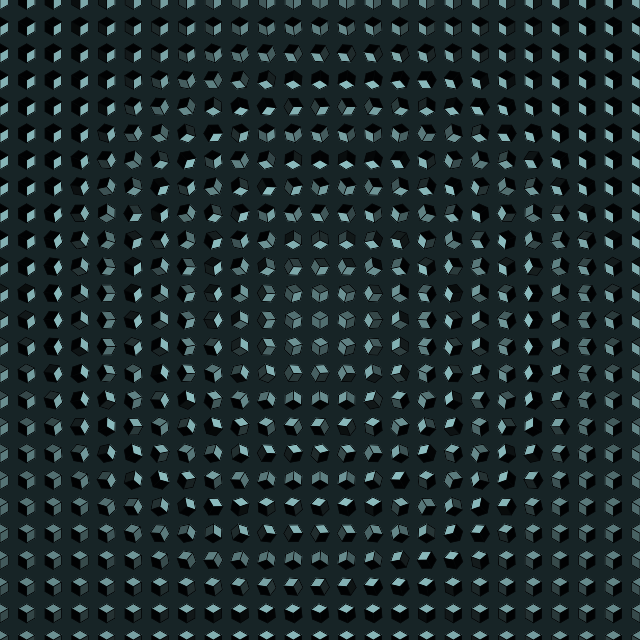
This pattern is drawn by a Shadertoy shader. Its source:

```glsl
// Grid of outlined isometric cubes, twisted in a swirl and lit from the centre.

const float CELLS = 24.0;          // repeats across the canvas
const float CUBE_RADIUS = 0.36;    // centre to corner, in cells
const float LINE_HALF = 0.016;     // half line width, in cells
const float SWIRL_RADIUS = 0.5;    // reach of the twist, in canvas units
const float LIGHT_HEIGHT = 0.18;   // lamp distance in front of the canvas
const float TAU = 6.2831853;

const vec3 BACKGROUND = vec3(0.09, 0.14, 0.15);
const vec3 SHADOW = vec3(0.004, 0.008, 0.01);
const vec3 LIT = vec3(0.55, 0.74, 0.75);
const vec3 INK = vec3(0.015, 0.025, 0.03);

vec2 rotate(vec2 p, float angle) {
    float c = cos(angle), s = sin(angle);
    return vec2(c * p.x - s * p.y, s * p.x + c * p.y);
}

// Signed distance to a hexagon with a corner at the top.
float hexagon(vec2 p, float radius) {
    p = abs(p);
    return max(p.x, dot(p, vec2(0.5, 0.8660254))) - radius * 0.8660254;
}

// One full turn at the centre, easing to none at the swirl's rim.
float swirlAngle(float dist) {
    return TAU * (1.0 - smoothstep(0.0, SWIRL_RADIUS, dist));
}

// Returns the direction of the visible face (xy) and distance to its inner edge (z).
vec3 cubeFace(vec2 p) {
    vec2 facing = vec2(0.0);
    float best = -1e3, second = -1e3;
    for (int i = 0; i < 3; i++) {
        vec2 axis = rotate(vec2(0.0, 1.0), float(i) * TAU / 3.0);
        float along = dot(p, axis);
        if (along > best) {
            second = best;
            best = along;
            facing = axis;
        } else {
            second = max(second, along);
        }
    }
    return vec3(facing, (best - second) / sqrt(3.0));
}

// Lambert shading of a face by a lamp in front of the canvas centre.
vec3 shadeFace(vec2 facing, vec2 position) {
    vec3 normal = vec3(facing * sqrt(2.0 / 3.0), sqrt(1.0 / 3.0));
    vec3 toLight = normalize(vec3(-position, LIGHT_HEIGHT));
    return mix(SHADOW, LIT, max(dot(normal, toLight), 0.0));
}

void mainImage(out vec4 fragColor, in vec2 fragCoord) {
    // Grid centred on the canvas
    vec2 grid = CELLS * (fragCoord - 0.5 * iResolution.xy) / iResolution.y;
    float pixel = CELLS / iResolution.y;
    vec2 cell = floor(grid + 0.5);
    vec2 position = cell / CELLS;

    // Twisted cube
    float angle = swirlAngle(length(position));
    vec2 p = rotate(grid - cell, -angle);
    vec3 face = cubeFace(p);
    vec3 cube = shadeFace(rotate(face.xy, angle), position);

    // Inner and outer outlines
    float outside = hexagon(p, CUBE_RADIUS);
    float edge = min(face.z, abs(outside));
    float ink = 1.0 - smoothstep(-0.5 * pixel, 0.5 * pixel, edge - LINE_HALF);
    cube = mix(cube, INK, ink);

    float body = 1.0 - smoothstep(-0.5 * pixel, 0.5 * pixel, outside - LINE_HALF);
    fragColor = vec4(mix(BACKGROUND, cube, body), 1.0);
}
```
